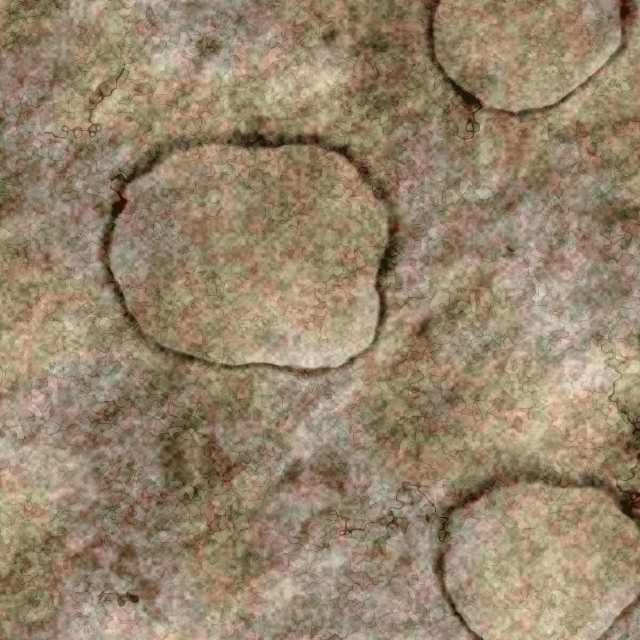
This texture is drawn by a WebGL 1 fragment shader. Its source:

```glsl
precision highp float;
// Weathered tan rock with a few rounded stones set into it.
// Embossed fractal noise gives the relief, warped Voronoi cells give the fine
// crackle, and noisy ellipses give stones with a shadowed rim and a pale lip.
uniform vec2 u_resolution;

const vec3 DARK  = vec3(0.32, 0.24, 0.16);
const vec3 MID   = vec3(0.59, 0.51, 0.40);
const vec3 LIGHT = vec3(0.84, 0.76, 0.65);
const vec3 CHALK = vec3(0.88, 0.84, 0.77);
const vec3 GREY_SHIFT = vec3(-0.03, -0.01, 0.05);
const vec3 CELL_SHIFT = vec3(0.07, -0.04, -0.01);
const vec2 LIGHT_DIR = vec2(-0.6, 0.8);
const vec2 LIP_DIR = vec2(0.45, -0.89);
const float BASE_TONE = 0.57;
const float RELIEF_SCALE = 9.0;
const float RELIEF_STEP = 0.011;
const float RELIEF_GAIN = 2.3;
const float CRACKLE_SCALE = 58.0;
const float GRAIN_SCALE = 150.0;
const vec2 RING_CENTRE = vec2(0.837, 0.54);  // the stones lie on this ring
const float RING_RADIUS = 0.43;

float hash(vec2 p) {
  return fract(sin(dot(p, vec2(127.1, 311.7))) * 43758.5453);
}

float noise(vec2 p) {
  vec2 i = floor(p), f = fract(p);
  f = f * f * (3.0 - 2.0 * f);
  return mix(mix(hash(i), hash(i + vec2(1, 0)), f.x),
             mix(hash(i + vec2(0, 1)), hash(i + 1.0), f.x), f.y);
}

float fbm(vec2 p) {
  float sum = 0.0, amp = 0.5;
  for (int i = 0; i < 5; i++) {
    sum += amp * noise(p);
    p = mat2(0.8, 0.6, -0.6, 0.8) * p * 2.03 + 17.3;
    amp *= 0.5;
  }
  return sum;
}

// Rock height, drawn out along the rising diagonal.
float height(vec2 p) {
  vec2 q = vec2(0.65 * (p.x + p.y), p.y - p.x) * 0.8;
  q += 0.05 * vec2(noise(p * 8.0), noise(p * 8.0 + 31.0));
  return fbm(q * RELIEF_SCALE);
}

// x: gap between the two nearest seeds, y: random value of the cell.
vec2 crackle(vec2 p) {
  vec2 cell = floor(p);
  float near = 9.0, next = 9.0, id = 0.0;
  for (int j = -1; j <= 1; j++) {
    for (int i = -1; i <= 1; i++) {
      vec2 c = cell + vec2(float(i), float(j));
      float d = length(c + vec2(hash(c), hash(c + 53.0)) - p);
      if (d < near) { next = near; near = d; id = hash(c + 91.0); }
      else next = min(next, d);
    }
  }
  return vec2(next - near, id);
}

void main() {
  vec2 p = gl_FragCoord.xy / u_resolution.y;

  // Stones: x inside mask, y rim shadow, z pale lip.
  vec3 stone = vec3(0.0);
  float wobble = (fbm(p * 5.0 + 3.0) - 0.48) * 0.10 + (noise(p * 38.0) - 0.5) * 0.007;
  float wear = noise(p * 7.0 + 40.0);
  for (int i = 0; i < 3; i++) {
    float k = float(i);
    float angle = 1.63 + 1.2 * k + 0.18 * k * k;
    vec2 q = p - RING_CENTRE - RING_RADIUS * vec2(cos(angle), sin(angle));
    vec2 size = vec2(0.150, 0.145) + vec2(0.062, 0.040) * sin(k * 1.5708);
    float d = (length(q / size) - 1.0) * size.y + wobble;
    vec2 dir = normalize(q + 1e-4);
    float w = mix(0.007, 0.013, smoothstep(-0.5, 0.6, dir.y));
    float rim = smoothstep(-0.4 * w, 0.4 * w, d) * (1.0 - smoothstep(0.5 * w, 2.4 * w, d));
    float lip = smoothstep(0.45, 0.95, dot(dir, LIP_DIR))
              * smoothstep(-0.040, -0.010, d) * (1.0 - smoothstep(-0.004, 0.001, d));
    stone = max(stone, vec3(1.0 - smoothstep(-0.004, 0.004, d),
                            rim * mix(0.55, 1.1, wear), lip));
  }

  // Broad tone and slanting relief, calmer on the stone faces.
  float relief = (height(p) - height(p + LIGHT_DIR * RELIEF_STEP)) * RELIEF_GAIN;
  float tone = BASE_TONE + 0.95 * (fbm(p * 4.5 + 9.0) - 0.48);
  tone += relief * mix(1.0, 0.55, stone.x) + 0.05 * stone.x;

  // Crackle lines, cell tints and fine grain.
  vec2 warp = vec2(noise(p * 90.0), noise(p * 90.0 + 23.0)) - 0.5;
  vec2 cells = crackle(p * CRACKLE_SCALE + warp * 1.1);
  float line = 1.0 - smoothstep(0.02, 0.17, cells.x);
  tone += 0.20 * (cells.y - 0.5) - 0.19 * line * smoothstep(0.2, 0.7, noise(p * 30.0));
  tone += 0.34 * (noise(p * GRAIN_SCALE) - 0.5) + 0.16 * (noise(p * GRAIN_SCALE * 1.9) - 0.5);

  // Short wandering cracks and dark pits.
  float vein = abs(fbm(p * 3.2 + 0.1 * warp + 60.0) - 0.48);
  float crack = (1.0 - smoothstep(0.001, 0.011, vein)) * smoothstep(0.5, 0.7, noise(p * 5.0 + 7.0));
  float pit = smoothstep(0.62, 0.76, fbm(p * 15.0 + 80.0));
  tone -= (0.38 * crack + 0.30 * pit) * (1.0 - 0.8 * stone.x);
  tone -= 0.62 * stone.y;
  tone = clamp(tone, -0.3, 1.15);

  // Colour ramp with grey, pink and green drifts.
  vec3 col = tone < 0.5 ? mix(DARK, MID, tone * 2.0) : mix(MID, LIGHT, tone * 2.0 - 1.0);
  col += GREY_SHIFT * smoothstep(0.4, 0.65, fbm(p * 6.0 + 120.0)) * smoothstep(0.2, 0.6, tone);
  col += CELL_SHIFT * (noise(p * 45.0 + 11.0) - 0.5);
  float chip = smoothstep(0.66, 0.76, fbm(p * 8.0 + 150.0)) * 0.6;
  float chalk = max(chip, stone.z * mix(0.4, 1.0, wear));
  col = mix(col, CHALK * (0.72 + 0.36 * tone), 0.75 * chalk);
  gl_FragColor = vec4(clamp(col, 0.0, 1.0), 1.0);
}
```
